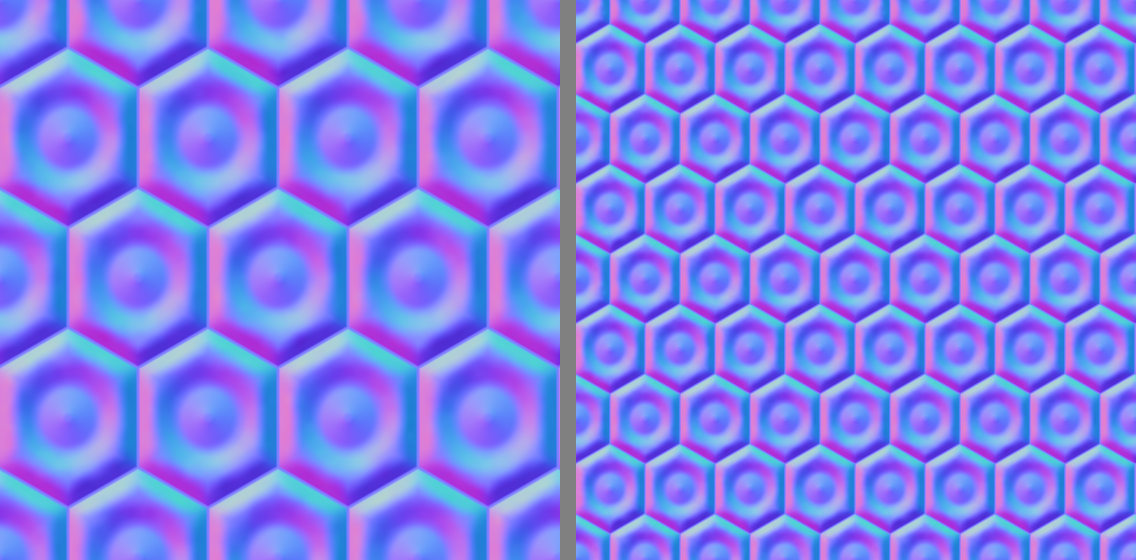
Left, the tile; right, the same tile 2 across and 2 down.
Give the GLSL for this texture map, as a three.js fragment shader.

```glsl
// Tangent-space normal map of a honeycomb: four by four staggered hexagonal cells.
// Each cell has a sloping rim, a raised ring of reversed slope and a shallow cone,
// blended as tilt vectors and roughened by small wrapping noise.
varying vec2 vUv;

vec2 hash22(vec2 p) {
  vec3 q = fract(p.xyx * vec3(0.1031, 0.1030, 0.0973));
  q += dot(q, q.yzx + 33.33);
  return fract((q.xx + q.yz) * q.zy);
}

// Two-channel value noise in -1..1 that wraps every `period` lattice cells
vec2 wrapNoise(vec2 uv, float period) {
  vec2 p = uv * period, i = floor(p), f = fract(p);
  f = f * f * (3.0 - 2.0 * f);
  vec2 a = hash22(mod(i, period));
  vec2 b = hash22(mod(i + vec2(1.0, 0.0), period));
  vec2 c = hash22(mod(i + vec2(0.0, 1.0), period));
  vec2 d = hash22(mod(i + 1.0, period));
  return mix(mix(a, b, f.x), mix(c, d, f.x), f.y) * 2.0 - 1.0;
}

// xy: outward direction blended across the six sides, z: distance to the nearest side
vec3 hexSides(vec2 q) {
  vec2 outward = vec2(0.0);
  float total = 0.0, nearest = 1.0;
  for (int i = 0; i < 6; i++) {
    float angle = float(i) * 1.0471976;
    vec2 dir = vec2(cos(angle), sin(angle));
    // Upright sides lie closer to the centre than the slanted ones
    float d = (abs(dir.y) < 0.1 ? 0.5 : 0.558) - dot(q, dir);
    float weight = exp(-32.0 * d);
    outward += dir * weight;
    total += weight;
    nearest = min(nearest, d);
  }
  return vec3(outward / total, nearest);
}

void main() {
  vec2 p = vUv * 4.0 + vec2(0.014, -0.017);

  // Choose the containing cell from the rows below and above
  vec2 local = vec2(0.0);
  vec3 sides = vec3(0.0, 0.0, -1.0);
  for (int j = 0; j < 2; j++) {
    float row = floor(p.y) + float(j);
    float shift = 0.5 * mod(row, 2.0);
    vec2 q = vec2(fract(p.x - shift + 0.5) - 0.5, p.y - row);
    vec3 s = hexSides(q);
    if (s.z > sides.z) {
      sides = s;
      local = q;
    }
  }

  vec2 coarse = wrapNoise(vUv, 28.0);
  vec2 fine = wrapNoise(vUv + 0.013, 60.0);
  vec2 round = local * vec2(1.0, 0.94);
  float r = length(round);
  vec2 radial = round / max(r, 0.001);
  float rough = smoothstep(0.16, 0.3, r);
  float wr = r + 0.012 * coarse.x * rough;
  float edge = sides.z + 0.01 * coarse.y * rough;

  // Rim, reversed ring and central cone
  float rim = 0.73 * smoothstep(0.0, 0.02, sides.z) * (1.0 - smoothstep(0.06, 0.18, edge));
  float ring = 0.53 * smoothstep(0.18, 0.29, wr) * (1.0 - smoothstep(0.31, 0.44, wr));
  float cone = 0.27 * smoothstep(0.0, 0.05, r) * (1.0 - smoothstep(0.16, 0.24, r));
  vec2 tilt = sides.xy * rim + radial * (cone - ring);
  tilt.x = -tilt.x;
  tilt += (0.05 * coarse + 0.03 * fine) * mix(0.25, 1.0, rough) * smoothstep(0.0, 0.08, sides.z);

  vec3 normal = vec3(tilt, sqrt(max(0.0, 1.0 - dot(tilt, tilt))));
  gl_FragColor = vec4(normal * 0.5 + 0.5, 1.0);
}
```
